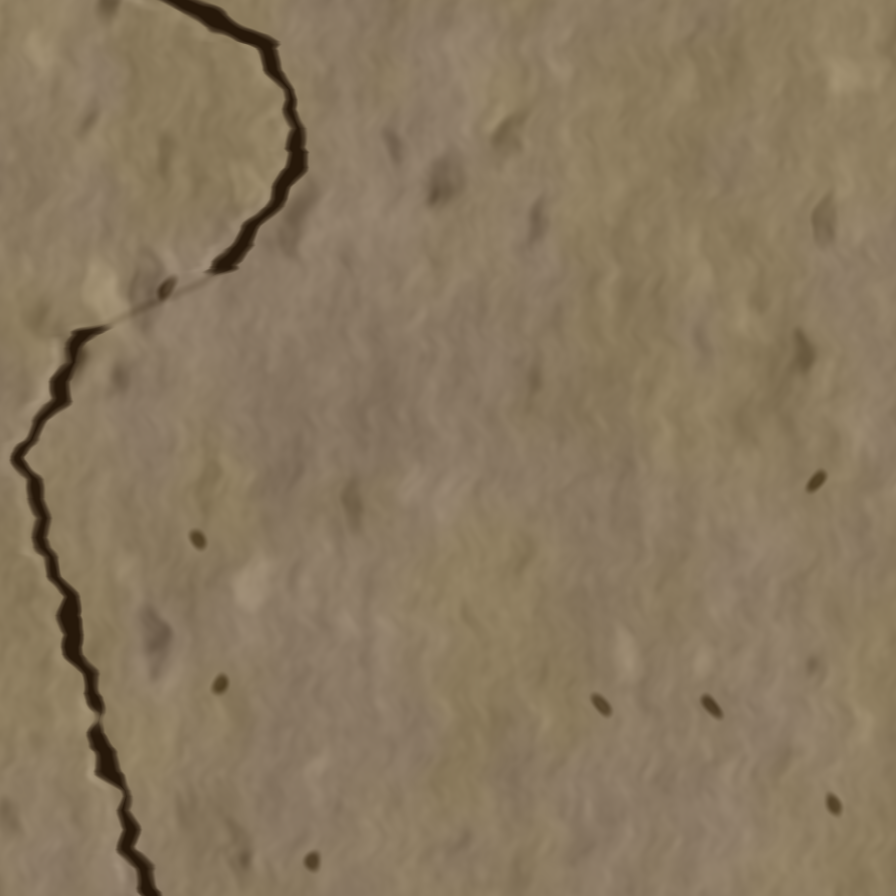
This texture is drawn by a WebGL 1 fragment shader. Its source:

```glsl
precision highp float;
uniform vec2 u_resolution;

const vec3 OLIVE = vec3(0.545, 0.480, 0.363);
const vec3 MAUVE = vec3(0.545, 0.477, 0.397);
const vec3 CRACK_EDGE = vec3(0.28, 0.22, 0.15);
const vec3 CRACK_DEEP = vec3(0.15, 0.095, 0.04);

vec3 hash3(vec2 cell) {
  vec3 q = vec3(dot(cell, vec2(127.1, 311.7)),
                dot(cell, vec2(269.5, 183.3)),
                dot(cell, vec2(419.2, 371.9)));
  return fract(sin(q) * 43758.547);
}

// Cellular noise: soft signed spots, one per jittered cell
float spots(vec2 p) {
  vec2 cell = floor(p);
  float sum = 0.0;
  for (int j = -1; j <= 1; j++) {
    for (int i = -1; i <= 1; i++) {
      vec2 c = cell + vec2(float(i), float(j));
      vec3 h = hash3(c);
      vec2 d = p - c - h.xy;
      float k = max(0.0, 1.0 - dot(d, d));
      sum += (h.z * 2.0 - 1.0) * k * k * k;
    }
  }
  return sum;
}

// Rare small round holes, at most one per cell
float pits(vec2 p, float chance, float radius) {
  vec2 cell = floor(p);
  vec3 h = hash3(cell + 57.0);
  float d = length((p - cell - 0.2 - 0.6 * h.xy) * vec2(1.0, 0.8));
  return step(h.z, chance) * (1.0 - smoothstep(radius * 0.3, radius, d));
}

float triangle(float t) {
  return abs(fract(t) - 0.5) * 4.0 - 1.0;
}

float hinge(float y, float start, float slope) {
  return slope * max(y - start, 0.0);
}

// Horizontal position of the crack at height y
float crackPath(float y) {
  float x = 0.165 - 0.284 * y;
  x += hinge(y, 0.49, 0.81) + hinge(y, 0.63, 1.68);
  x += hinge(y, 0.70, -1.55) + hinge(y, 0.83, -0.99) + hinge(y, 0.95, -1.8);
  return x + 0.006 * triangle(y * 9.0) + 0.0035 * triangle(y * 23.0 + 0.3);
}

// Signed distance across the crack, negative on its left
float crackSide(vec2 p, float e) {
  float slope = (crackPath(p.y + e) - crackPath(p.y - e)) / (2.0 * e);
  return (p.x - crackPath(p.y)) / sqrt(1.0 + slope * slope);
}

// One where y lies inside the band, fading at both ends
float band(float y, float lo, float hi, float soft) {
  return smoothstep(lo - soft, lo + soft, y) * (1.0 - smoothstep(hi - soft, hi + soft, y));
}

float relief(vec2 p) {
  return spots(p * vec2(36.0, 21.0)) + 0.5 * spots(p * vec2(75.0, 48.0) + 9.0);
}

// Brightness offset of the plaster, lit from the left
float plasterTone(vec2 p) {
  float height = relief(p);
  float lit = height - relief(p - vec2(0.007, -0.002));
  float tone = 0.030 * spots(p * vec2(13.0, 7.0) + 31.0) + 0.020 * height + 0.024 * lit;
  float grain = spots(p * vec2(120.0, 90.0));
  float smudge = smoothstep(0.5, 1.1, spots(p * vec2(24.0, 12.0) + 71.0));
  float bump = smoothstep(0.55, 1.1, spots(p * vec2(21.0, 15.0) + 143.0));
  tone += 0.012 * grain + 0.06 * bump;
  return tone - smudge * (0.09 - 0.06 * height);
}

void main() {
  vec2 uv = gl_FragCoord.xy / u_resolution;
  vec2 p = uv + 0.004 * sin(uv.yx * vec2(61.0, 47.0)) + 0.002 * sin(uv.yx * 139.0 + 2.0);

  // Plaster
  float tint = spots(p * vec2(5.0, 4.0) + 17.0) + 0.5 * spots(p * vec2(16.0, 11.0) + 5.0);
  vec3 color = mix(OLIVE, MAUVE, smoothstep(-0.6, 0.6, tint));
  color += plasterTone(p) * vec3(1.0, 0.98, 0.92);
  color -= 0.22 * pits(p * 7.0, 0.08, 0.09);

  // Crack width, closing at the gap and the pinch
  float ragged = spots(uv * vec2(45.0, 38.0) + 3.0);
  float gap = band(uv.y, 0.635, 0.695, 0.008);
  float pinch = band(uv.y, 0.19, 0.205, 0.012);
  float open = (1.0 - gap) * (1.0 - 0.8 * pinch);
  float halfWidth = open * (0.0085 + 0.0025 * sin(uv.y * 47.0) + 0.004 * ragged);
  float side = crackSide(uv, 0.004);
  float d = abs(side) - halfWidth;

  // Pale lip, faint hairline in the gap, then the dark opening
  float lip = (side + halfWidth + 0.007) / 0.007;
  color += 0.055 * open * exp(-lip * lip) * (0.7 + ragged);
  color -= 0.07 * gap * (1.0 - smoothstep(0.0, 0.009, abs(side)));
  color = mix(color, CRACK_EDGE, open * (1.0 - smoothstep(-0.002, 0.003, d)));
  color = mix(color, CRACK_DEEP, open * (1.0 - smoothstep(-0.006, -0.001, d)));

  gl_FragColor = vec4(color, 1.0);
}
```
